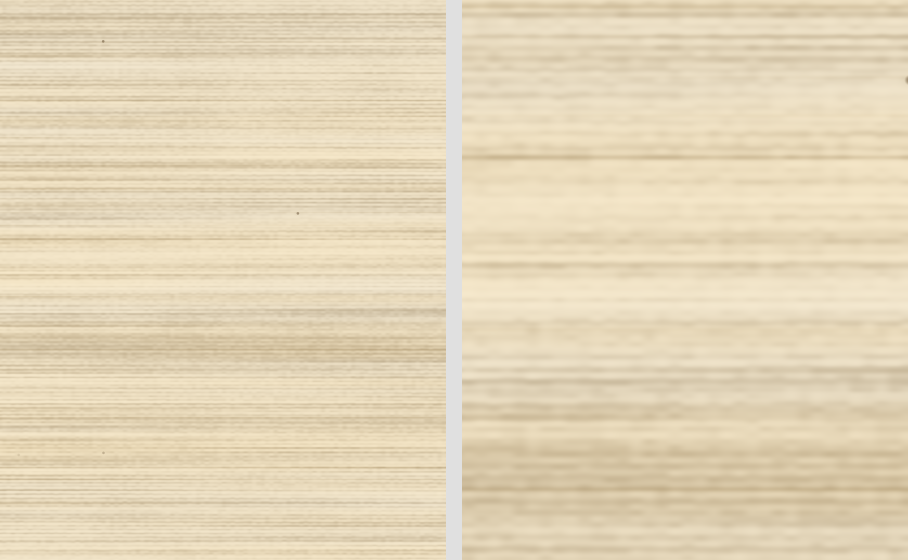
Left, the full canvas; right, a detail of the centre.
This texture is drawn by a WebGL 2 fragment shader. Its source:

```glsl
#version 300 es
precision highp float;
// Pale straw woven cloth: fine horizontal threads with soft tan and cream bands.
uniform vec2 u_resolution;
out vec4 fragColor;

const vec3 STRAW = vec3(0.886, 0.828, 0.712);
const vec3 TONE_STEP = vec3(0.033, 0.036, 0.039);
const vec3 WARM_STEP = vec3(0.007, -0.001, -0.018);
const vec3 SPECK = vec3(0.46, 0.38, 0.27);
const float THREADS = 142.0;
const float CONTRAST = 1.75;

// Integer hash of a lattice cell, 0 to 1
float hash(vec2 cell, uint seed) {
  uvec2 q = uvec2(ivec2(cell)) * uvec2(1597u, 3812u) + seed * 7919u;
  uint h = (q.x ^ (q.y * 2749u)) * 747796405u + 2891336453u;
  h = ((h >> ((h >> 28u) + 4u)) ^ h) * 277803737u;
  h = (h >> 22u) ^ h;
  return float(h >> 8u) / 16777216.0;
}

// Smooth value noise, -1 to 1
float noise(vec2 p, uint seed) {
  vec2 cell = floor(p);
  vec2 f = fract(p);
  f = f * f * (3.0 - 2.0 * f);
  float low = mix(hash(cell, seed), hash(cell + vec2(1, 0), seed), f.x);
  float high = mix(hash(cell + vec2(0, 1), seed), hash(cell + vec2(1, 1), seed), f.x);
  return 2.0 * mix(low, high, f.y) - 1.0;
}

// Scattered horizontal strands, one per row, most of them faint
float strands(vec2 p, float rows, float width, float rarity, uint seed) {
  float row = floor(p.y * rows);
  float center = (row + mix(0.25, 0.75, hash(vec2(row, 0), seed))) / rows;
  float strength = pow(hash(vec2(row, 1), seed), rarity);
  float fade = 0.85 + 0.3 * noise(vec2(p.x * 3.0, row), seed + 1u);
  float d = (p.y - center) / width;
  return strength * fade * exp(-d * d);
}

// Regular weave lines whose depth and spacing drift slightly
float weave(vec2 p, float count) {
  float drift = 0.35 * noise(vec2(p.x * 0.6, p.y * 24.0), 11u);
  float depth = 0.7 + 0.5 * noise(vec2(p.x * 4.0, p.y * 45.0), 12u);
  return depth * cos(6.28318 * (p.y * count + drift));
}

// Rare small round flecks
float flecks(vec2 p, float cells, float radius, float chance, uint seed) {
  vec2 cell = floor(p * cells);
  vec2 offset = 0.2 + 0.6 * vec2(hash(cell, seed), hash(cell, seed + 1u));
  float d = length(p - (cell + offset) / cells);
  float present = step(hash(cell, seed + 2u), chance);
  return present * hash(cell, seed + 3u) * (1.0 - smoothstep(0.3 * radius, radius, d));
}

// Eases bright tones toward a ceiling, leaves dark ones alone
float softCeiling(float tone, float ceiling) {
  return tone > 0.0 ? ceiling * (1.0 - exp(-tone / ceiling)) : tone;
}

void main() {
  vec2 p = gl_FragCoord.xy / u_resolution.y;

  // Bands, from broad to hair-thin, stretched along the threads
  float tone = 0.80 * noise(vec2(p.x * 0.5, p.y * 8.0), 1u);
  tone += 0.75 * noise(vec2(p.x * 0.7, p.y * 27.0), 2u);
  tone += 0.85 * noise(vec2(p.x * 0.9, p.y * 85.0), 3u);
  tone += 0.90 * noise(vec2(p.x * 1.5, p.y * 230.0), 4u);
  tone += 0.65 * weave(p, THREADS);

  // Brown and cream strands
  float brown = strands(p, 46.0, 0.0017, 2.2, 20u);
  float stain = strands(p, 13.0, 0.0075, 3.0, 30u);
  float cream = strands(p, 34.0, 0.0020, 2.2, 40u);
  tone += 0.45 - 1.8 * brown - 1.2 * stain + 1.4 * cream;

  // Soft cloudy mottling and fibre grain
  tone += 0.20 * noise(p * vec2(9.0, 14.0), 5u);
  tone += 0.45 * noise(p * vec2(130.0, 260.0), 6u);
  tone = softCeiling(tone * CONTRAST, 2.6);

  // Hue drifts between golden and greyish straw
  float warmth = 0.8 * noise(vec2(p.x * 0.7, p.y * 11.0), 7u);
  warmth += 0.7 * noise(vec2(p.x * 1.5, p.y * 60.0), 8u);
  warmth += 0.7 * (brown + stain);

  vec3 color = STRAW + TONE_STEP * max(tone, -5.0) + WARM_STEP * warmth;
  color = mix(color, SPECK, flecks(p, 9.0, 0.0035, 0.06, 50u));
  fragColor = vec4(clamp(color, 0.0, 1.0), 1.0);
}
```
